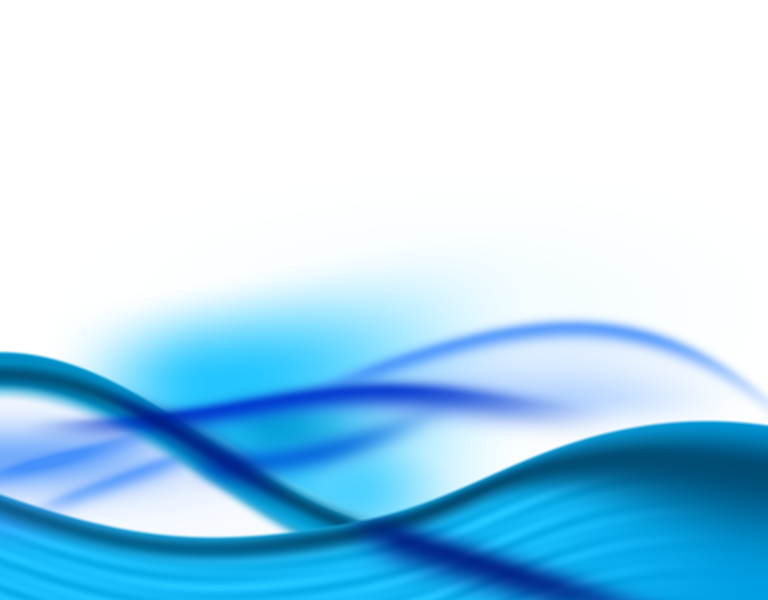
Give the GLSL for this background, as a WebGL 1 fragment shader.

```glsl
precision mediump float;
// Flowing blue and cyan ribbons over a white ground with a soft cyan glow.
// Each ribbon follows a smooth height curve; asymmetric Gaussian profiles
// shade it, and layered sines add fine strands along the flow.

#define CYAN vec3(0.08, 0.76, 1.00)
#define TEAL vec3(0.00, 0.61, 0.83)
#define DEEP_TEAL vec3(0.00, 0.27, 0.42)
#define ROYAL vec3(0.00, 0.20, 0.80)
#define NAVY vec3(0.00, 0.10, 0.50)
#define SKY vec3(0.28, 0.57, 0.98)
#define PALE vec3(0.97, 0.98, 1.00)
#define EDGE 0.004
#define STRANDS 0.035

uniform vec2 u_resolution;

// Bell profile with separate softness above and below its centre.
float bell(float d, float above, float below) {
  float t = d / (d > 0.0 ? above : below);
  return exp(-t * t);
}

// Fades in over a..b and out over c..d.
float span(float x, float a, float b, float c, float d) {
  return smoothstep(a, b, x) * (1.0 - smoothstep(c, d, x));
}

// Height curves of the main ribbons.
float fallingEdge(float x) {
  return 0.265 + 0.148 * cos(5.712 * min(x, 0.55));
}

float waveEdge(float x) {
  return 0.2015 - 0.0965 * cos(4.833 * (x - 0.27))
       - 0.02 * bell(x - 0.55, 0.15, 0.15);
}

float archHeight(float x) {
  float d = x - 0.745;
  return 0.462 - d * d * (1.5 + 1.7 * d);
}

float ribbonHeight(float x) {
  return 0.287 + 0.062 * bell(x - 0.5, 0.27, 0.25);
}

float strands(float d, float x) {
  return sin(d * 150.0 + 5.0 * x) + 0.6 * sin(d * 270.0 - 8.0 * x);
}

vec3 glow(vec2 p) {
  float rise = 1.0 - smoothstep(0.34 + 0.1 * p.x, 0.47 + 0.25 * p.x, p.y);
  float a = 0.92 * rise * span(p.x, 0.05, 0.27, 0.30, 0.70);
  a = max(a, 0.75 * bell(p.x - 0.46, 0.11, 0.2) * bell(p.y - 0.18, 0.12, 0.1));
  a += 0.05 * bell(p.x - 0.62, 0.25, 0.3) * bell(p.y - 0.5, 0.12, 0.2);
  return mix(vec3(1.0), CYAN, min(a, 1.0));
}

vec3 archLayer(vec3 col, vec2 p) {
  float d = p.y - archHeight(p.x);
  float veil = smoothstep(0.0, 0.025, -d) * smoothstep(0.26, 0.34, p.y)
             * span(p.x, 0.4, 0.58, 0.72, 1.0);
  veil *= 0.25 + 0.5 * bell(p.y - 0.33, 0.05, 0.05);
  col = mix(col, vec3(0.62, 0.78, 1.0), veil);
  float a = bell(d + 0.008, 0.013, 0.018) * span(p.x, 0.38, 0.5, 0.82, 1.08);
  return mix(col, SKY, 0.85 * a);
}

vec3 leftLayer(vec3 col, vec2 p) {
  float d = p.y - fallingEdge(p.x);
  float left = 1.0 - smoothstep(0.44, 0.52, p.x);

  // Pale window below the falling ribbon, with blue washes.
  col = mix(col, PALE, smoothstep(0.04, 0.075, -d) * left);
  float under = smoothstep(0.03, 0.08, -d);
  float wash = 0.75 * bell(p.y - 0.235, 0.055, 0.06) * (1.0 - smoothstep(0.05, 0.36, p.x));
  wash += 0.45 * bell(p.y - 0.128 - 0.47 * p.x, 0.012, 0.02) * span(p.x, 0.02, 0.1, 0.2, 0.34);
  wash += 0.35 * bell(p.y - 0.21 - 0.35 * p.x, 0.01, 0.02) * span(p.x, -0.1, 0.05, 0.15, 0.28);
  col = mix(col, SKY, min(wash, 1.0) * under);

  // Falling ribbon body and a fine highlight beside it.
  float body = smoothstep(-EDGE, EDGE, -d) * (1.0 - smoothstep(0.045, 0.085, -d));
  col = mix(col, TEAL + STRANDS * strands(d, p.x), body * left);
  float shine = bell(d - 0.012, 0.006, 0.006) * span(p.x, 0.22, 0.32, 0.4, 0.48);
  return mix(col, vec3(0.45, 0.88, 1.0), 0.5 * shine);
}

vec3 ribbonLayer(vec3 col, vec2 p) {
  // Teal pocket and soft blue strand below the main ribbon.
  float pocket = bell(p.x - 0.36, 0.09, 0.06) * bell(p.y - 0.285, 0.04, 0.045);
  col = mix(col, TEAL, 0.85 * pocket);
  float t = p.x - 0.3;
  float strand = bell(p.y - 0.225 - t * (0.06 + t), 0.022, 0.025);
  col = mix(col, vec3(0.0, 0.36, 0.85), 0.8 * strand * span(p.x, 0.24, 0.3, 0.4, 0.62));

  // Main blue ribbon, crisp above and soft below.
  float d = p.y - ribbonHeight(p.x);
  float a = bell(d, 0.010 + 0.01 * p.x, 0.018 + 0.02 * p.x);
  col = mix(col, ROYAL, 0.9 * a * span(p.x, 0.02, 0.22, 0.5, 0.82));

  // Dark core of the falling ribbon crosses over it.
  float core = p.y - fallingEdge(p.x) + mix(0.037, 0.013, smoothstep(0.0, 0.4, p.x));
  vec3 ink = mix(DEEP_TEAL, NAVY, span(p.x, 0.12, 0.2, 0.3, 0.4));
  float width = 0.017 + 0.012 * span(p.x, 0.15, 0.28, 0.28, 0.4);
  return mix(col, ink, 0.85 * bell(core, width, width) * (1.0 - smoothstep(0.44, 0.52, p.x)));
}

vec3 waveLayer(vec3 col, vec2 p) {
  float d = waveEdge(p.x) - p.y;
  float right = smoothstep(0.62, 1.0, p.x);
  vec3 body = mix(vec3(0.08, 0.73, 0.97), vec3(0.0, 0.63, 0.9), right);
  body += STRANDS * strands(d, p.x) * (1.0 - right);
  body = mix(body, SKY, 0.5 * bell(p.x, 0.12, 0.1) * bell(p.y - 0.14, 0.05, 0.04));

  // Dark fold beneath the crest, broad on the right.
  float fold = bell(d - 0.018 - 0.055 * right, 0.020 + 0.09 * right, 0.017 + 0.035 * right);
  body = mix(body, DEEP_TEAL, fold * mix(0.72, 0.92, smoothstep(0.25, 0.5, p.x)));

  // Navy streak falling towards the lower right.
  float streak = p.y - 0.117 + 0.39 * (p.x - 0.48);
  float a = bell(streak, 0.027, 0.04) * span(p.x, 0.43, 0.53, 0.65, 1.0);
  body = mix(body, NAVY, 0.9 * a);
  return mix(col, body, smoothstep(-EDGE, EDGE, d));
}

void main() {
  vec2 p = gl_FragCoord.xy / u_resolution;
  vec3 col = archLayer(glow(p), p);
  col = ribbonLayer(leftLayer(col, p), p);
  gl_FragColor = vec4(clamp(waveLayer(col, p), 0.0, 1.0), 1.0);
}
```
